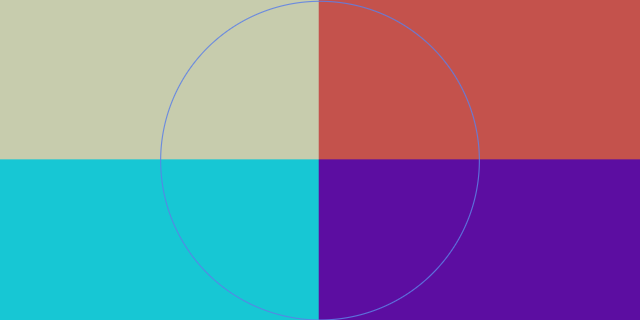
Reproduce this background procedurally as a Shadertoy shader.

```glsl
const vec3 BEIGE  = vec3(0.78, 0.80, 0.68);
const vec3 RED    = vec3(0.77, 0.32, 0.30);
const vec3 CYAN   = vec3(0.09, 0.78, 0.83);
const vec3 PURPLE = vec3(0.36, 0.05, 0.63);
const vec3 RING_BLUE = vec3(0.36, 0.50, 0.90);

// Lengths are in canvas heights, measured from the canvas centre
const vec2 SPLIT = vec2(-0.004, 0.002);
const vec2 RING_CENTRE = vec2(0.0, -0.002);
const float RING_RADIUS = 0.498;
const float RING_WIDTH = 0.0036;
const float RING_OPACITY = 0.85;

// Antialiased coverage of the region where distance is positive
float coverage(float distance, float pixel) {
    return clamp(distance / pixel + 0.5, 0.0, 1.0);
}

void mainImage(out vec4 fragColor, in vec2 fragCoord) {
    float pixel = 1.0 / iResolution.y;
    vec2 p = (fragCoord - 0.5 * iResolution.xy) * pixel;

    // Four flat quadrants
    float right = coverage(p.x - SPLIT.x, pixel);
    float upper = coverage(p.y - SPLIT.y, pixel);
    vec3 color = mix(mix(CYAN, PURPLE, right), mix(BEIGE, RED, right), upper);

    // Thin ring spanning the canvas height
    float ringDistance = abs(length(p - RING_CENTRE) - RING_RADIUS);
    float ring = coverage(0.5 * RING_WIDTH - ringDistance, pixel);
    color = mix(color, RING_BLUE, RING_OPACITY * ring);

    fragColor = vec4(color, 1.0);
}
```
